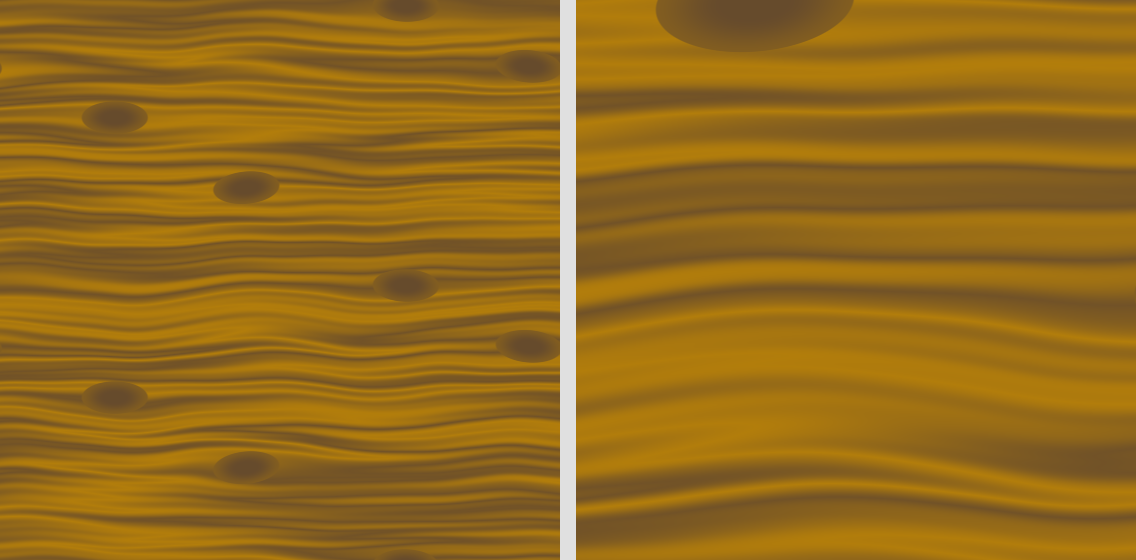
Left: the whole. Right: its middle third, enlarged.
Reproduce this texture procedurally as a WebGL 1 fragment shader.

```glsl
precision highp float;
// Golden brown wood with wavy horizontal grain and dark oval knots.

uniform vec2 u_resolution;

vec2 gradientAt(vec2 cell) {
  float angle = 6.2832 * fract(sin(dot(cell, vec2(127.1, 311.7))) * 43758.55);
  return vec2(cos(angle), sin(angle));
}

float gradientNoise(vec2 p) {
  vec2 cell = floor(p);
  vec2 f = p - cell;
  vec2 blend = f * f * f * (f * (f * 6.0 - 15.0) + 10.0);
  float a = dot(gradientAt(cell), f);
  float b = dot(gradientAt(cell + vec2(1.0, 0.0)), f - vec2(1.0, 0.0));
  float c = dot(gradientAt(cell + vec2(0.0, 1.0)), f - vec2(0.0, 1.0));
  float d = dot(gradientAt(cell + vec2(1.0, 1.0)), f - vec2(1.0, 1.0));
  return mix(mix(a, b, blend.x), mix(c, d, blend.x), blend.y);
}

// Offset to the nearest copy of a knot; knots repeat every (1, 0.5).
vec2 knotOffset(vec2 p, float index) {
  vec2 center = vec2(0.205 + 0.25 * index, 0.29 + 0.36 * index);
  center += 0.02 * vec2(sin(index * 4.0), sin(index * 2.3));
  vec2 period = vec2(1.0, 0.5);
  return mod(p - center + 0.5 * period, period) - 0.5 * period;
}

// Streaks stretched along x, folded into light and dark creases.
float woodGrain(vec2 p) {
  float rings = 0.50 * gradientNoise(p * vec2(0.8, 11.0) + 3.7)
              + 0.32 * gradientNoise(p * vec2(0.9, 27.0) + 17.3)
              + 0.24 * gradientNoise(p * vec2(1.1, 61.0) + 41.9);
  float fold = abs(fract(rings * 2.6 + 0.2) * 2.0 - 1.0);
  return mix(fold, smoothstep(0.0, 1.0, fold), 0.4);
}

void main() {
  vec2 uv = gl_FragCoord.xy / u_resolution;

  // Gentle waves along the boards.
  vec2 grainPos = uv;
  grainPos.y += 0.028 * gradientNoise(uv * vec2(3.2, 2.5) + 8.4)
              + 0.008 * gradientNoise(uv * vec2(7.0, 5.0) + 23.1);

  // Part the grain around the knots and find the closest one.
  float knotDistance = 10.0;
  for (int i = 0; i < 4; i++) {
    vec2 offset = knotOffset(uv, float(i));
    vec2 reach = offset / vec2(0.13, 0.05);
    grainPos.y -= 0.55 * offset.y * exp(-dot(reach, reach));
    offset.y -= 0.07 * offset.x * sin(float(i) * 1.7);
    knotDistance = min(knotDistance, length(offset / vec2(0.059, 0.029)));
  }

  // Knots fade from a dark heart to a crisp, lighter rim.
  float grainTone = mix(0.15, 0.99, woodGrain(grainPos));
  float knotTone = 0.38 * smoothstep(0.3, 1.1, knotDistance);
  float edge = 0.6 / (0.029 * u_resolution.y);
  float outside = smoothstep(1.0 - edge, 1.0 + edge, knotDistance);
  float tone = mix(knotTone, grainTone, outside);

  vec3 darkBrown = vec3(0.40, 0.293, 0.173);
  vec3 goldenOak = vec3(0.70, 0.492, 0.043);
  gl_FragColor = vec4(mix(darkBrown, goldenOak, tone), 1.0);
}
```
